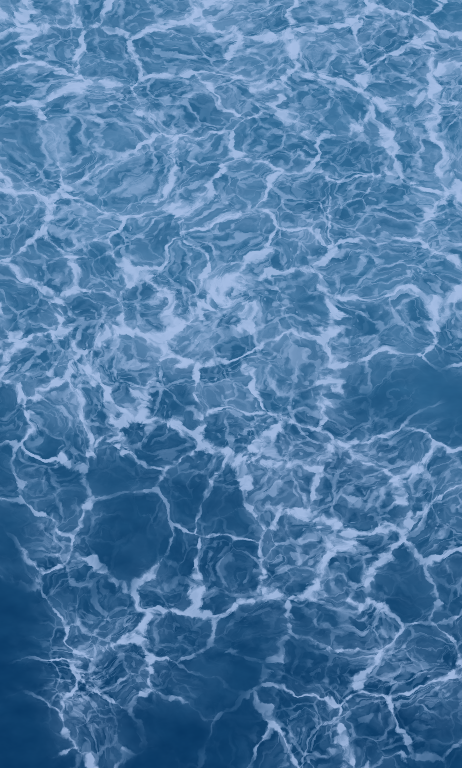
Give the GLSL for this texture, as a Shadertoy shader.

```glsl
const vec3 DEEP_WATER = vec3(0.035, 0.220, 0.390);
const vec3 SHALLOW_WATER = vec3(0.185, 0.410, 0.580);
const vec3 FOAM_COLOUR = vec3(0.670, 0.760, 0.910);
const float LARGE_CELLS = 11.0;
const float MEDIUM_CELLS = 23.0;
const float SMALL_CELLS = 50.0;
const float BROAD_WARP = 0.11;
const float FRAY_WARP = 0.030;
const float CURL_WARP = 0.010;
const float FORESHORTENING = 0.25;
const float HAZE_STRENGTH = 0.80;
const float RAGGEDNESS = 3.2;
const float RIPPLE_STRENGTH = 0.30;
const float SPECK_SCALE = 150.0;
const float SPECK_STRENGTH = 0.42;

float hash(vec2 p) {
    return fract(sin(dot(p, vec2(127.1, 311.7))) * 43758.5453);
}

float noise(vec2 p) {
    vec2 i = floor(p), f = fract(p);
    f = f * f * (3.0 - 2.0 * f);
    return mix(mix(hash(i), hash(i + vec2(1, 0)), f.x),
               mix(hash(i + vec2(0, 1)), hash(i + vec2(1, 1)), f.x), f.y);
}

float fbm(vec2 p) {
    float sum = 0.0, amplitude = 0.516;
    for (int i = 0; i < 5; i++) {
        sum += amplitude * noise(p);
        p = mat2(1.6, 1.2, -1.2, 1.6) * p + 7.3;
        amplitude *= 0.5;
    }
    return sum;
}

vec2 fbmOffset(vec2 p) {
    return vec2(fbm(p), fbm(p + 31.7)) - 0.5;
}

float bump(float x) { return exp(-x * x); }

vec2 cellPoint(vec2 cell) {
    return cell + vec2(hash(cell), hash(cell + 17.3));
}

// Distance to the nearest border between Voronoi cells
float cellEdge(vec2 p) {
    vec2 base = floor(p), nearest = vec2(0.0);
    float best = 1e3, edge = 1e3;
    for (int y = -1; y <= 1; y++)
    for (int x = -1; x <= 1; x++) {
        vec2 r = cellPoint(base + vec2(x, y)) - p;
        if (dot(r, r) < best) {
            best = dot(r, r);
            nearest = r;
        }
    }
    for (int y = -2; y <= 2; y++)
    for (int x = -2; x <= 2; x++) {
        vec2 r = cellPoint(base + vec2(x, y)) - p;
        vec2 across = r - nearest;
        if (dot(across, across) > 1e-5)
            edge = min(edge, dot(0.5 * (r + nearest), normalize(across)));
    }
    return edge;
}

// Foam line whose border is torn by a grain value around zero
float vein(float edge, float width, float grain, float cells) {
    float torn = edge + RAGGEDNESS * width * grain;
    return 1.0 - smoothstep(0.2 * width, width + cells / iResolution.y, torn);
}

float thread(vec2 p, float width) {
    return 1.0 - smoothstep(0.0, width, abs(fbm(p) - 0.5));
}

// Where foam gathers: upper sheet, central band, side strands, open pool
float foamDensity(vec2 p) {
    float upper = smoothstep(0.36, 0.62, p.y);
    float band = bump((p.y - 0.53 - 0.18 * p.x) / 0.08);
    float strands = bump((p.x - 0.40 - 0.06 * sin(10.0 * p.y)) / 0.08)
                  + 0.9 * bump((p.x - 0.07 - 0.04 * sin(12.0 * p.y)) / 0.06);
    float pool = bump(length((p - vec2(0.24, 0.33)) / vec2(0.10, 0.17)));
    float darkCorner = bump(length((p - vec2(0.10, 0.86)) / vec2(0.13, 0.10)));
    float clouds = fbm(p * vec2(7.0, 8.0) + 4.1) - 0.5;
    float density = 0.24 + 0.26 * upper + 0.17 * band + 0.26 * strands * (1.0 - upper)
                  - 0.18 * pool - 0.12 * darkCorner + 1.1 * clouds;
    return clamp(density, 0.0, 1.0);
}

void mainImage(out vec4 fragColor, in vec2 fragCoord) {
    vec2 uv = fragCoord / iResolution.y;
    vec2 plane = vec2(uv.x, uv.y + FORESHORTENING * uv.y * uv.y);
    vec2 warped = plane + BROAD_WARP * fbmOffset(plane * 5.0)
                        + FRAY_WARP * fbmOffset(plane * 24.0 + 9.2)
                        + CURL_WARP * fbmOffset(plane * 75.0 + 3.1);
    float density = foamDensity(uv + 0.08 * fbmOffset(uv * 8.0));
    float thickness = density * smoothstep(0.30, 0.75, fbm(plane * 19.0 + 2.6));
    float grain = fbm(warped * 85.0 + 6.4) - 0.5;

    // Foam lace at three sizes, with small holes in the thick lines
    float largeEdge = cellEdge(warped * LARGE_CELLS);
    float mediumEdge = cellEdge(warped * MEDIUM_CELLS + 3.7);
    float smallEdge = cellEdge(warped * SMALL_CELLS + 8.1);
    float holes = smoothstep(0.10, 0.34, smallEdge + 0.6 * grain);
    float large = vein(largeEdge, mix(0.025, 0.20, thickness), grain, LARGE_CELLS)
                * smoothstep(0.0, 0.38, density) * (1.0 - 0.45 * holes);
    float medium = vein(mediumEdge, mix(0.03, 0.21, thickness), grain, MEDIUM_CELLS)
                 * smoothstep(0.08, 0.58, density) * (1.0 - 0.30 * holes);
    float small = vein(smallEdge, 0.14, grain, SMALL_CELLS)
                * smoothstep(0.20, 0.75, density);

    // Slanted threads, fine curls, specks and milky bubbles
    vec2 slanted = mat2(0.85, -0.5, 0.5, 0.85) * warped;
    float threads = thread(slanted * vec2(14.0, 22.0), 0.030) * smoothstep(0.05, 0.6, density);
    float curls = thread(slanted * vec2(28.0, 44.0) + 5.0, 0.045)
                * smoothstep(0.15, 0.7, density) * smoothstep(0.3, 0.65, fbm(plane * 11.0));
    float specks = smoothstep(0.66, 0.90, noise(warped * SPECK_SCALE)) * smoothstep(0.1, 0.6, density);
    float haze = HAZE_STRENGTH * density * mix(0.5, 1.0, exp(-7.0 * largeEdge))
               * smoothstep(0.22, 0.80, fbm(warped * 26.0 + 5.5) + 0.7 * grain);
    float clear = (1.0 - 0.82 * large) * (1.0 - 0.48 * medium) * (1.0 - 0.24 * small)
                * (1.0 - 0.32 * threads) * (1.0 - 0.32 * curls)
                * (1.0 - SPECK_STRENGTH * specks) * (1.0 - haze);

    // Water brightens with distance and carries faint ripples
    float ripples = fbm(plane * vec2(38.0, 65.0)) - 0.5;
    float swell = fbm(plane * 4.0 + 12.4) - 0.5;
    float light = smoothstep(-0.20, 0.90, uv.y) + 0.4 * swell + RIPPLE_STRENGTH * ripples;
    vec3 water = mix(DEEP_WATER, SHALLOW_WATER, clamp(light, 0.0, 1.2));
    fragColor = vec4(mix(water, FOAM_COLOUR, 1.0 - clear), 1.0);
}
```
